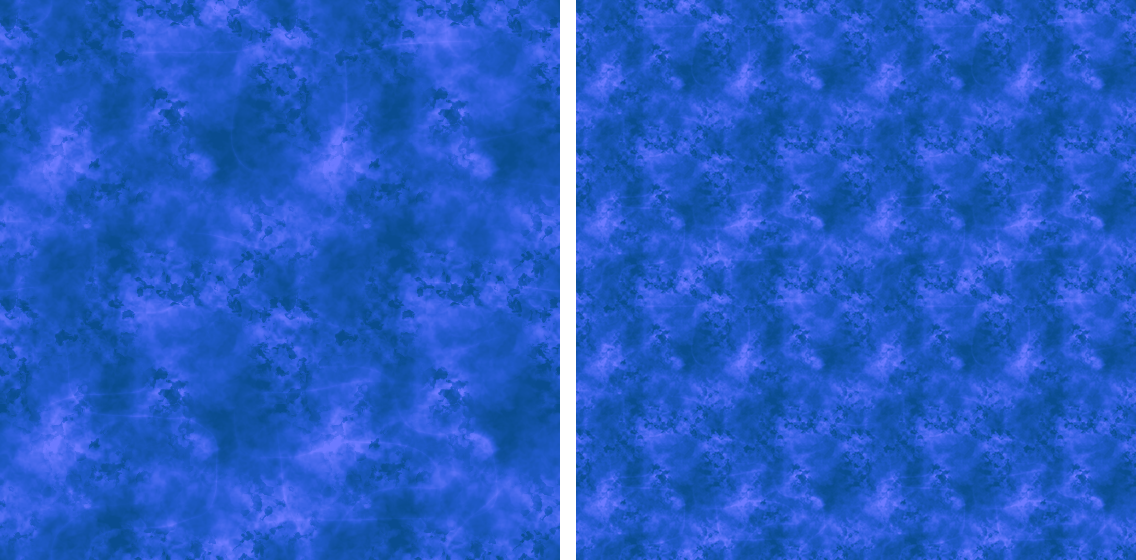
Left, the tile; right, the same tile 2 across and 2 down.
Write a Shadertoy shader that draws this texture.

```glsl
// Blue marbled clouds: a warped noise tile repeated 2 by 2 across the canvas,
// with soft light and dark pools, gritty dark mottling, and pale thin veins
// that wrap over the whole canvas so that no two repeats are quite alike.

#define REPEATS 2.0
#define CLOUD_CELLS 5.0
#define CLOUD_CONTRAST 1.25
#define WARP 0.07
#define FRINGE 0.035
#define MOTTLE 0.46
#define GRAIN 0.75
#define VEIN_WIDTH 0.009
#define VEIN_STRENGTH 0.24
#define BASE_TONE 0.40

const vec3 DEEP = vec3(0.04, 0.30, 0.57);
const vec3 MIDDLE = vec3(0.12, 0.35, 0.785);
const vec3 BRIGHT = vec3(0.20, 0.38, 0.885);
const vec3 PALE = vec3(0.42, 0.48, 1.0);

// Pools in one tile: centre x, centre y, radius, change of tone
const int POOL_COUNT = 11;
const vec4 POOLS[POOL_COUNT] = vec4[](
    vec4(0.25, 0.55, 0.17, 0.32), vec4(0.15, 0.38, 0.10, 0.22),
    vec4(0.47, 0.86, 0.11, 0.30), vec4(0.00, 0.17, 0.11, 0.30),
    vec4(0.85, 0.81, 0.12, 0.20), vec4(0.67, 0.465, 0.045, 0.38),
    vec4(0.73, 0.39, 0.05, 0.46), vec4(0.67, 0.60, 0.035, 0.22),
    vec4(0.88, 0.54, 0.17, -0.26), vec4(0.42, 0.15, 0.15, -0.22),
    vec4(0.66, 0.20, 0.14, -0.16));

float hash(vec2 p) {
    return fract(sin(dot(p, vec2(127.1, 311.7))) * 43758.5453);
}

// Value noise that wraps after a whole number of cells
float noise(vec2 p, vec2 period, float seed) {
    vec2 cell = floor(p), f = fract(p);
    vec2 a = mod(cell, period), b = mod(cell + 1.0, period);
    f = f * f * f * (f * (f * 6.0 - 15.0) + 10.0);
    return mix(mix(hash(a + seed), hash(vec2(b.x, a.y) + seed), f.x),
               mix(hash(vec2(a.x, b.y) + seed), hash(b + seed), f.x), f.y);
}

// Layered noise over the unit square, centred on zero
float fbm(vec2 p, vec2 cells, int octaves, float seed) {
    float sum = 0.0, weight = 0.5;
    for (int i = 0; i < octaves; i++) {
        sum += weight * (noise(p * cells, cells, seed) - 0.5);
        cells *= 2.0;
        weight *= 0.6;
        seed += 17.3;
    }
    return sum;
}

vec2 warp(vec2 p, float cells, float seed) {
    return vec2(fbm(p, vec2(cells), 3, seed), fbm(p, vec2(cells), 3, seed + 71.0));
}

float pools(vec2 p) {
    float tone = 0.0;
    for (int i = 0; i < POOL_COUNT; i++) {
        vec2 d = (fract(p - POOLS[i].xy + 0.5) - 0.5) / POOLS[i].z;
        tone += POOLS[i].w * exp(-dot(d, d));
    }
    return tone;
}

// Thin glowing zero lines of broad noise, broken up by a soft mask
float veins(vec2 uv) {
    float glow = 0.0;
    for (int i = 0; i < 4; i++) {
        float seed = 31.0 + 43.0 * float(i);
        vec2 cells = vec2(3.0 + float(i), 5.0 + float(i));
        vec2 p = uv + 0.03 * warp(uv, 6.0, seed);
        float line = abs(fbm(p, cells, 1, seed + 5.0));
        float mask = smoothstep(-0.08, 0.16, fbm(uv, vec2(5.0), 2, seed + 9.0));
        glow += mask * (0.7 * exp(-line / VEIN_WIDTH) + 0.3 * exp(-line / (4.0 * VEIN_WIDTH)));
    }
    return glow;
}

void mainImage(out vec4 fragColor, in vec2 fragCoord) {
    vec2 uv = fragCoord / iResolution.xy;
    vec2 tile = uv * REPEATS;

    // Clouds with curled, ragged edges
    vec2 soft = tile + WARP * warp(tile, 6.0, 3.0);
    vec2 ragged = soft + FRINGE * warp(tile, 24.0, 11.0);
    float light = pools(mix(soft, ragged, 0.8));
    float tone = BASE_TONE + light;
    tone += CLOUD_CONTRAST * fbm(ragged, vec2(CLOUD_CELLS), 5, 23.0);

    // Grit gathers in patches, mostly on the lighter clouds
    float patches = smoothstep(-0.16, 0.16, fbm(tile, vec2(5.0), 2, 41.0) + 0.25 * light);
    vec2 curled = tile + 0.02 * warp(tile, 28.0, 83.0);
    float spots = smoothstep(0.02, 0.17, fbm(curled, vec2(24.0), 4, 57.0));
    tone -= MOTTLE * patches * spots * smoothstep(-0.1, 0.6, tone);
    tone += GRAIN * (0.25 + 0.75 * patches) * fbm(curled, vec2(32.0), 3, 97.0);

    tone += VEIN_STRENGTH * veins(uv);

    // Deep to pale blue
    vec3 color = mix(DEEP, MIDDLE, clamp(tone / 0.42, 0.0, 1.0));
    color = mix(color, BRIGHT, clamp((tone - 0.42) / 0.2, 0.0, 1.0));
    color = mix(color, PALE, clamp((tone - 0.62) / 0.4, 0.0, 1.0));
    fragColor = vec4(color, 1.0);
}
```
